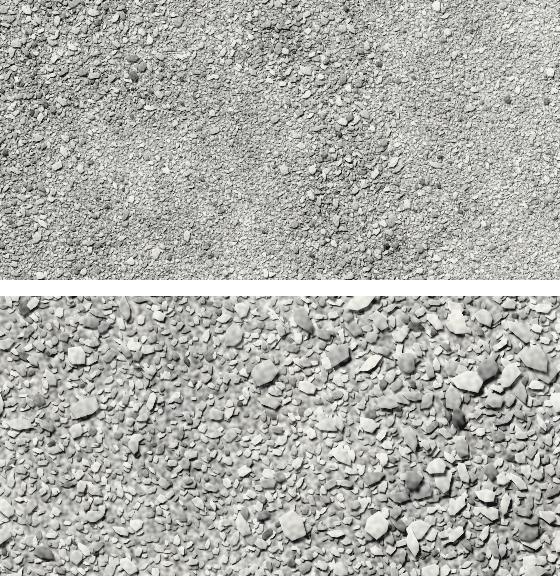
Top: the whole. Bottom: its middle third, enlarged.
Reproduce this texture procedurally as a Shadertoy shader.

```glsl
const vec2 LIGHT = vec2(-0.5, 0.866);

vec4 hash4(vec2 cell, float seed) {
    vec4 h = fract(vec4(cell.xyx, seed + cell.y) * vec4(0.1031, 0.1030, 0.0973, 0.1099));
    h += dot(h, h.wzxy + 33.33);
    return fract((h.xxyz + h.yzzw) * h.zywx);
}

float gradientDot(vec2 cell, vec2 offset) {
    float angle = 6.2832 * hash4(cell, 7.3).x;
    return dot(vec2(cos(angle), sin(angle)), offset);
}

float gradientNoise(vec2 p) {
    vec2 i = floor(p), f = fract(p);
    vec2 u = f * f * f * (f * (f * 6.0 - 15.0) + 10.0);
    vec2 e = vec2(0.0, 1.0);
    return mix(mix(gradientDot(i, f), gradientDot(i + e.yx, f - e.yx), u.x),
               mix(gradientDot(i + e.xy, f - e.xy), gradientDot(i + 1.0, f - 1.0), u.x), u.y);
}

// Signed distance to an irregular convex stone
float stoneDistance(vec2 q, vec4 rnd, float radius) {
    float turn = 6.2832 * rnd.z;
    float c = cos(turn), s = sin(turn);
    q = mat2(c, -s, s, c) * q;
    q *= vec2(0.92, 1.1 + 0.9 * rnd.w);
    float d = -1.0;
    for (int k = 0; k < 6; k++) {
        float jitter = fract(rnd.x * 17.0 + rnd.y * 9.0 + float(k) * 0.618);
        float a = 1.0472 * (float(k) + 0.7 * jitter);
        d = max(d, dot(q, vec2(cos(a), sin(a))) - radius * (0.75 + 0.3 * jitter));
    }
    return d;
}

// Paint one size of stones, each casting a short shadow on what lies below
void scatterStones(inout float tone, vec2 p, float cells, float amount, float seed) {
    vec2 g = p * cells;
    float soft = 0.6 * cells / iResolution.y;
    for (int j = -1; j <= 1; j++)
    for (int i = -1; i <= 1; i++) {
        vec2 cell = floor(g) + vec2(i, j);
        vec4 place = hash4(cell, seed), look = hash4(cell, seed + 41.7);
        if (place.w > amount) continue;

        vec2 q = g - cell - place.xy;
        float radius = mix(0.34, 0.62, look.x * look.x);
        float body = stoneDistance(q, look, radius);
        float shade = stoneDistance(q + LIGHT * 0.17, look, radius);
        tone *= 1.0 - 0.68 * smoothstep(soft + 0.06, -soft - 0.06, shade);

        // Tilted face with a bright rim on the lit side
        float face = mix(0.52, 0.93, pow(place.z, 0.7));
        face *= look.y < 0.06 ? 0.62 : 1.0;
        float slope = dot(q, LIGHT) / radius;
        face += 0.1 * slope + 0.12 * slope * smoothstep(-0.16, 0.0, body);
        face += 0.13 * gradientNoise(g * 4.0 + seed);
        tone = mix(tone, face, smoothstep(soft, -soft, body));
    }
}

// Share of loose coarse gravel: upper left, and a slanting central band
float gravelAmount(vec2 p) {
    float corner = smoothstep(1.25, 0.1, p.x + 0.75 * (1.0 - p.y));
    float across = (p.x - 1.02 - 0.33 * (1.0 - p.y)) / 0.18;
    float band = 0.75 * exp(-across * across);
    float edge = 0.5 * smoothstep(0.7, 0.0, p.x);
    float patches = gradientNoise(p * 3.5) + 0.6 * gradientNoise(p * 9.0 + 5.0);
    return clamp(max(max(corner, band), edge) + 0.45 * patches, 0.0, 1.0);
}

void mainImage(out vec4 fragColor, in vec2 fragCoord) {
    vec2 p = fragCoord / iResolution.y;
    float gravel = gravelAmount(p);

    // Dusty ground of fine grit
    float tone = 0.64 + 0.3 * gradientNoise(p * 95.0) + 0.3 * gradientNoise(p * 190.0);

    // Stones from fine to coarse
    scatterStones(tone, p, 105.0, 0.75, 3.0);
    scatterStones(tone, p, 72.0, mix(0.4, 0.6, gravel), 13.0);
    scatterStones(tone, p, 47.0, mix(0.12, 0.6, gravel), 23.0);
    scatterStones(tone, p, 31.0, mix(0.02, 0.42, gravel), 31.0);

    // Surface grain and broad variation of light
    tone += 0.16 * gradientNoise(p * 150.0 + 3.7);
    tone += 0.09 * gradientNoise(p * 4.0 + 9.0) + 0.1 * gradientNoise(p * 13.0 + 2.0);
    tone += 0.04 * smoothstep(1.2, 2.0, p.x) - 0.06 * (gravel - 0.4);

    // Strong sunlight: pale faces bunch together, hollows fall to near black
    tone = clamp(1.91 * tone - 0.775 * tone * tone - 0.185, 0.08, 0.95);

    vec3 tint = vec3(1.0, 1.0, 0.974) + vec3(0.012, 0.0, -0.012) * gradientNoise(p * 20.0);
    fragColor = vec4(tone * tint, 1.0);
}
```
